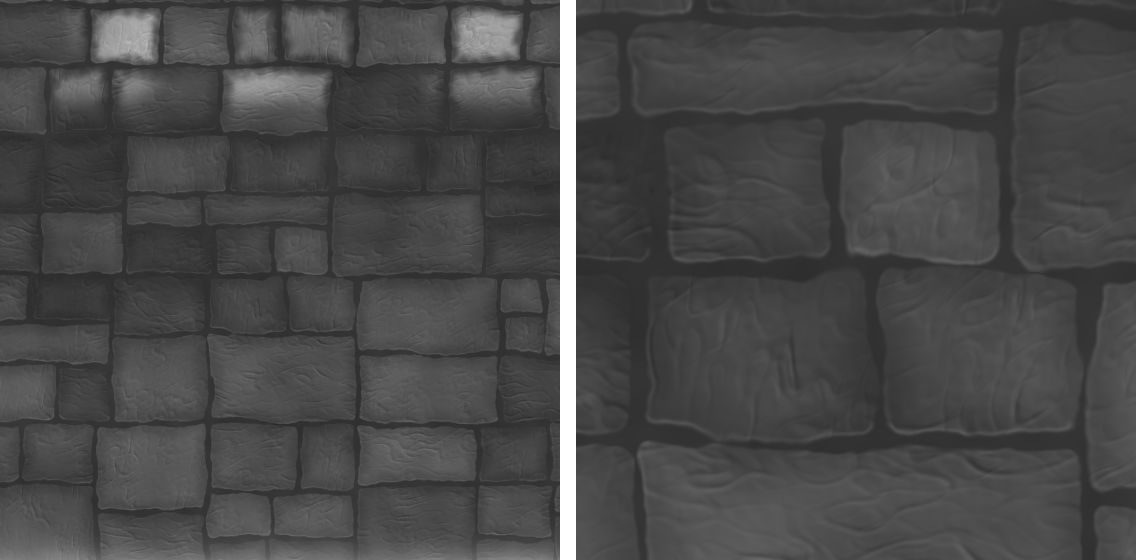
Left: the whole. Right: its middle third, enlarged.
Give the GLSL for this texture, as a Shadertoy shader.

```glsl
// Dim grey wall of irregular, chiselled ashlar stones with recessed mortar and soft pools of light.

const float BANDS[7] = float[7](-0.02, 0.245, 0.508, 0.76, 0.883, 0.992, 1.10);
const vec2  STONE_SIZE    = vec2(0.235, 0.145); // typical size above which a block splits
const float GAP           = 0.0042;             // half width of the mortar
const float CORNER        = 0.007;
const float EDGE_SOFTNESS = 0.0015;
const float STONE_TONE    = 0.300;
const float TONE_SPREAD   = 0.095;
const float MORTAR_TONE   = 0.200;
const float EDGE_SHADE    = 0.84;
const float RIM_LIGHT     = 0.06;
const float RELIEF        = 0.40;
const float POOL_LIGHT    = 0.27;               // glow on the upper courses
const float POOL_PERIOD   = 0.335;
const float FLOOR_LIGHT   = 0.20;               // glow along the bottom
const vec2  LIGHT_STEP    = vec2(0.0008, 0.0011);

float hash(vec2 p) {
    vec3 q = fract(p.xyx * vec3(0.1031, 0.1030, 0.0973));
    q += dot(q, q.yzx + 33.33);
    return fract((q.x + q.y) * q.z);
}

float gradientAt(vec2 cell, vec2 offset) {
    float a = 6.2832 * hash(cell);
    return dot(vec2(cos(a), sin(a)), offset);
}

float noise(vec2 p) {
    vec2 i = floor(p), f = p - i;
    vec2 u = f * f * f * (f * (f * 6.0 - 15.0) + 10.0);
    vec2 e = vec2(1.0, 0.0);
    float low  = mix(gradientAt(i, f), gradientAt(i + e, f - e), u.x);
    float high = mix(gradientAt(i + e.yx, f - e.yx), gradientAt(i + 1.0, f - 1.0), u.x);
    return mix(low, high, u.y);
}

// Finds the block around p by splitting its band again and again; returns a seed.
float findStone(vec2 p, out vec2 lo, out vec2 hi) {
    int band = 0;
    for (int i = 1; i < 6; i++) if (p.y > BANDS[i]) band = i;
    lo = vec2(-0.07, BANDS[band]);
    hi = vec2(1.10, BANDS[band + 1]);
    float id = 1.0;
    for (int i = 0; i < 8; i++) {
        vec2 key = vec2(id, float(band) * 17.0 + 3.0);
        vec2 size = hi - lo;
        bool wide = size.x > STONE_SIZE.x * mix(0.8, 1.35, hash(key));
        bool tall = size.y > STONE_SIZE.y * mix(0.8, 1.5, hash(key + 41.0)) && size.x < 0.42;
        if (!wide && !tall) break;
        float cut = mix(0.36, 0.64, hash(key + 83.0));
        bool upper;
        if (tall) {
            float y = mix(lo.y, hi.y, cut);
            upper = p.y > y;
            if (upper) lo.y = y; else hi.y = y;
        } else {
            float x = mix(lo.x, hi.x, cut);
            upper = p.x > x;
            if (upper) lo.x = x; else hi.x = x;
        }
        id = id * 2.0 + (upper ? 1.0 : 0.0);
    }
    return id + float(band) * 517.0;
}

float roundedBox(vec2 p, vec2 halfSize, float radius) {
    vec2 q = abs(p) - halfSize + radius;
    return length(max(q, 0.0)) + min(max(q.x, q.y), 0.0) - radius;
}

// Short, crisp chisel ridges in two sizes over a finer grain.
float chiselHeight(vec2 p, float angle, float seed) {
    vec2 axis = vec2(cos(angle), sin(angle));
    vec2 q = vec2(dot(p, axis), dot(p, vec2(-axis.y, axis.x)));
    q += 0.007 * vec2(noise(p * 27.0 + seed), noise(p * 31.0 - seed));
    float strokes = max(0.0, 0.15 - abs(noise(q * vec2(23.0, 52.0) + seed)));
    float nicks = max(0.0, 0.12 - abs(noise(q.yx * vec2(66.0, 34.0) - seed)));
    float facets = noise(q * vec2(38.0, 62.0) - seed);
    return strokes + 0.45 * nicks + 0.14 * facets + 0.07 * noise(p * 130.0);
}

void mainImage(out vec4 fragColor, in vec2 fragCoord) {
    vec2 uv = fragCoord / iResolution.xy;

    // Wandering joints and worn outlines
    vec2 p = uv + 0.013 * vec2(noise(uv * 8.0), noise(uv * 7.0 + 37.0));
    vec2 lo, hi;
    float id = findStone(p, lo, hi);
    float rnd = hash(vec2(id, 7.0));
    vec2 center = 0.5 * (lo + hi);
    float d = roundedBox(p - center, 0.5 * (hi - lo) - GAP, CORNER);
    d += 0.007 * noise(uv * 17.0 + id) + 0.004 * noise(uv * 42.0 + 5.0) + 0.002 * noise(uv * 95.0);
    float stoneMask = smoothstep(EDGE_SOFTNESS, -EDGE_SOFTNESS, d);

    // Stone body, shaded towards its edges
    float broad = noise(uv * 5.0 + 19.0);
    float stone = STONE_TONE + TONE_SPREAD * (rnd - 0.5) + 0.07 * broad;
    stone += 0.045 * noise(uv * 15.0 + id);
    stone -= 0.025 * smoothstep(0.48, 0.6, uv.y) * smoothstep(0.9, 0.75, uv.y);
    stone *= mix(EDGE_SHADE, 1.0, smoothstep(0.0, 0.03, -d));

    // Pools of light on the upper courses, lighting most of a block
    float lobe = 0.5 + 0.5 * cos(6.2832 * (mix(uv.x, center.x, 0.4) - 0.19) / POOL_PERIOD);
    float pool = smoothstep(0.12, 0.72, lobe + 0.35 * noise(uv * 15.0));
    pool *= smoothstep(0.79, 0.85, uv.y);
    pool *= smoothstep(-0.002, 0.024, -d + 0.012 * noise(uv * 45.0));
    stone += POOL_LIGHT * pool * mix(0.55, 1.0, rnd) * (1.0 + 0.5 * broad);

    // Chiselled relief and thin lit rims on the lower and left edges
    float angle = mix(-0.2, 1.3, hash(vec2(id, 29.0)));
    float seed = 50.0 * rnd;
    float slope = chiselHeight(uv + LIGHT_STEP, angle, seed) - chiselHeight(uv - LIGHT_STEP, angle, seed);
    float patchy = smoothstep(-0.3, 0.35, noise(uv * 16.0 + 71.0));
    stone += RELIEF * slope * mix(0.35, 1.0, patchy) * (stone / STONE_TONE);
    vec2 nearLow = smoothstep(0.016, 0.009, p - lo);
    float rim = exp(-pow((d + 0.0020) / 0.0014, 2.0)) * max(nearLow.y, 0.5 * nearLow.x);
    stone += RIM_LIGHT * rim * (0.7 + 1.2 * noise(uv * 30.0));

    // Mortar, composition and floor glow
    float mortar = MORTAR_TONE + 0.02 * noise(uv * 35.0) + 0.03 * broad;
    float tone = mix(mortar, stone, stoneMask);
    tone += FLOOR_LIGHT * exp(-uv.y / 0.028);
    fragColor = vec4(vec3(clamp(tone, 0.0, 1.0)), 1.0);
}
```
